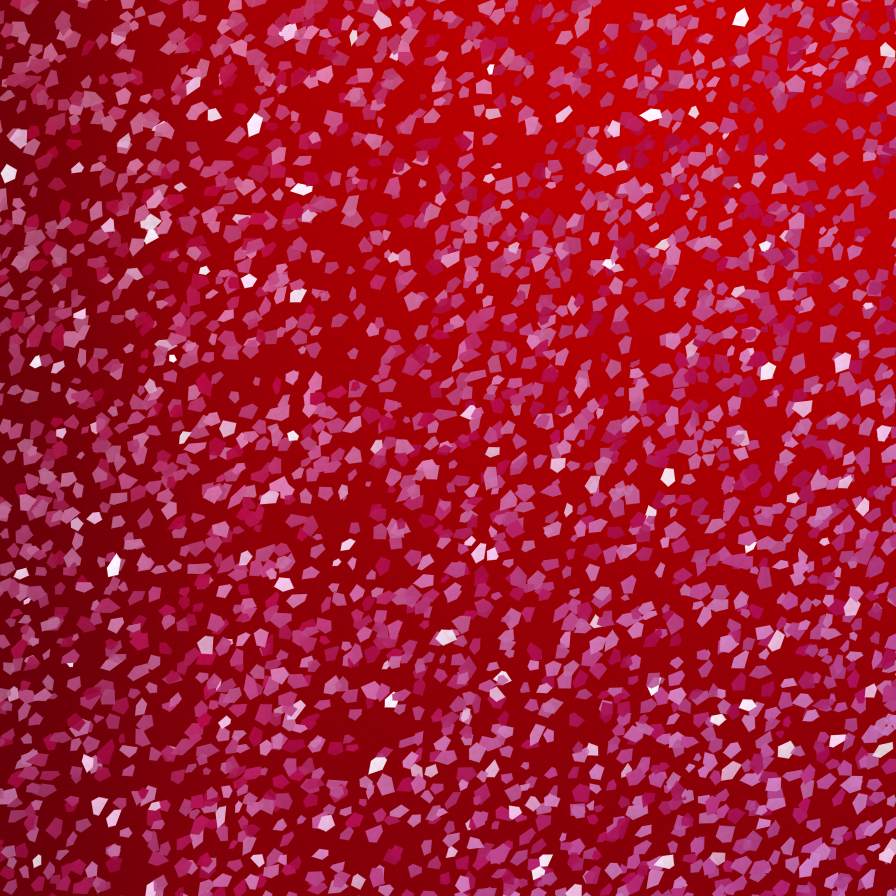
Write a WebGL 2 fragment shader that draws this texture.

```glsl
#version 300 es
precision highp float;
// Angular pink flakes scattered over a red ground lit from the upper right.
// Two jittered grids hold convex polygons, each cut from five half planes;
// gradient noise varies their density, and a few flakes catch a white glint.

uniform vec2 u_resolution;
out vec4 fragColor;

// Three independent random values in 0..1 for an integer cell and seed.
vec3 hash3(vec2 cell, int seed) {
    uvec3 v = uvec3(ivec3(ivec2(cell) + 100, seed));
    v = v * 1664525u + 1013904223u;
    v.x += v.y * v.z; v.y += v.z * v.x; v.z += v.x * v.y;
    v ^= v >> 16u;
    v.x += v.y * v.z; v.y += v.z * v.x; v.z += v.x * v.y;
    return vec3(v >> 16u) / 65535.0;
}

float cornerSlope(vec2 cell, vec2 offset) {
    float angle = 6.2832 * hash3(cell, 900).x;
    return dot(vec2(cos(angle), sin(angle)), offset);
}

float gradientNoise(vec2 p) {
    vec2 i = floor(p), f = p - i;
    vec2 s = f * f * f * (f * (f * 6.0 - 15.0) + 10.0);
    vec2 e = vec2(0.0, 1.0);
    return mix(mix(cornerSlope(i, f), cornerSlope(i + e.yx, f - e.yx), s.x),
               mix(cornerSlope(i + e, f - e), cornerSlope(i + e.yy, f - e.yy), s.x), s.y);
}

// Signed distance to an irregular convex pentagon with mean inradius r.
float flakeDistance(vec2 p, float r, vec2 cell, int seed) {
    float d = -1e3;
    for (int k = 0; k < 5; k++) {
        vec3 h = hash3(cell, seed + 10 + k);
        float angle = 1.2566 * float(k) + 0.7 * (h.x - 0.5);
        d = max(d, dot(p, vec2(cos(angle), sin(angle))) - r * mix(0.65, 1.15, h.y));
    }
    return d;
}

// Red ground: bright at the upper right, darkest along the left edge.
vec3 groundColor(vec2 uv) {
    float falloff = smoothstep(0.0, 1.1, distance(uv, vec2(0.85, 1.0)));
    float red = mix(0.79, 0.52, falloff) - 0.11 * (1.0 - smoothstep(0.0, 0.3, uv.x));
    return vec3(red, 0.0, mix(0.0, 0.035, falloff));
}

// Flake tint from deep magenta to pale pink, with rare glints.
vec3 flakeColor(vec2 uv, float tone, float glint) {
    vec3 c = mix(vec3(0.69, 0.04, 0.27), vec3(0.74, 0.27, 0.51), smoothstep(0.0, 0.5, tone));
    c = mix(c, vec3(0.83, 0.48, 0.69), smoothstep(0.5, 1.0, tone));
    // Warmer towards the upper left, more violet towards the lower right.
    float violet = uv.x - uv.y;
    c += vec3(-0.04, 0.02, 0.08) * violet;
    c *= mix(0.86, 1.0, smoothstep(0.0, 0.3, uv.x));
    c = mix(c, vec3(0.92, 0.74, 0.88), smoothstep(0.93, 0.95, glint));
    return mix(c, vec3(0.98, 0.95, 1.0), smoothstep(0.98, 0.99, glint));
}

void main() {
    vec2 uv = gl_FragCoord.xy / u_resolution;
    vec2 p = gl_FragCoord.xy / u_resolution.y;
    float cells = 40.0;
    float soft = 0.75 * cells / u_resolution.y;
    vec3 color = groundColor(uv);

    for (int layer = 0; layer < 2; layer++) {
        vec2 q = p * cells + 0.5 * float(layer);
        vec2 home = floor(q);
        int seed = 40 * layer;
        for (int y = -1; y <= 1; y++)
        for (int x = -1; x <= 1; x++) {
            vec2 cell = home + vec2(x, y);
            vec3 place = hash3(cell, seed);
            vec3 look = hash3(cell, seed + 1);
            vec3 shape = hash3(cell, seed + 2);

            // Loose clusters and bare patches.
            vec2 center = cell + place.xy;
            float density = 0.82 + 0.75 * gradientNoise(center * 0.22);
            if (place.z > density) continue;

            // Turn to the rising diagonal and stretch along it.
            float angle = 0.75 + 1.3 * (shape.x - 0.5);
            vec2 axis = vec2(cos(angle), sin(angle));
            vec2 d = q - center;
            float stretch = mix(1.0, 1.32, shape.y);
            vec2 local = vec2(dot(d, axis) / stretch, dot(d, vec2(-axis.y, axis.x)) * stretch);

            float r = 0.28 * mix(0.5, 1.35, sqrt(shape.z));
            float edge = flakeDistance(local, r, cell, seed);
            float cover = 1.0 - smoothstep(-soft, soft, edge);
            vec3 tint = flakeColor(uv, look.x, look.y);
            tint *= 1.0 + 0.08 * (look.z - 0.5) + 0.06 * local.y;
            color = mix(color, tint, cover * mix(0.86, 1.0, look.z));
        }
    }

    // Faint fine grain.
    color *= 1.0 + 0.04 * gradientNoise(p * 190.0);
    fragColor = vec4(clamp(color, 0.0, 1.0), 1.0);
}
```
